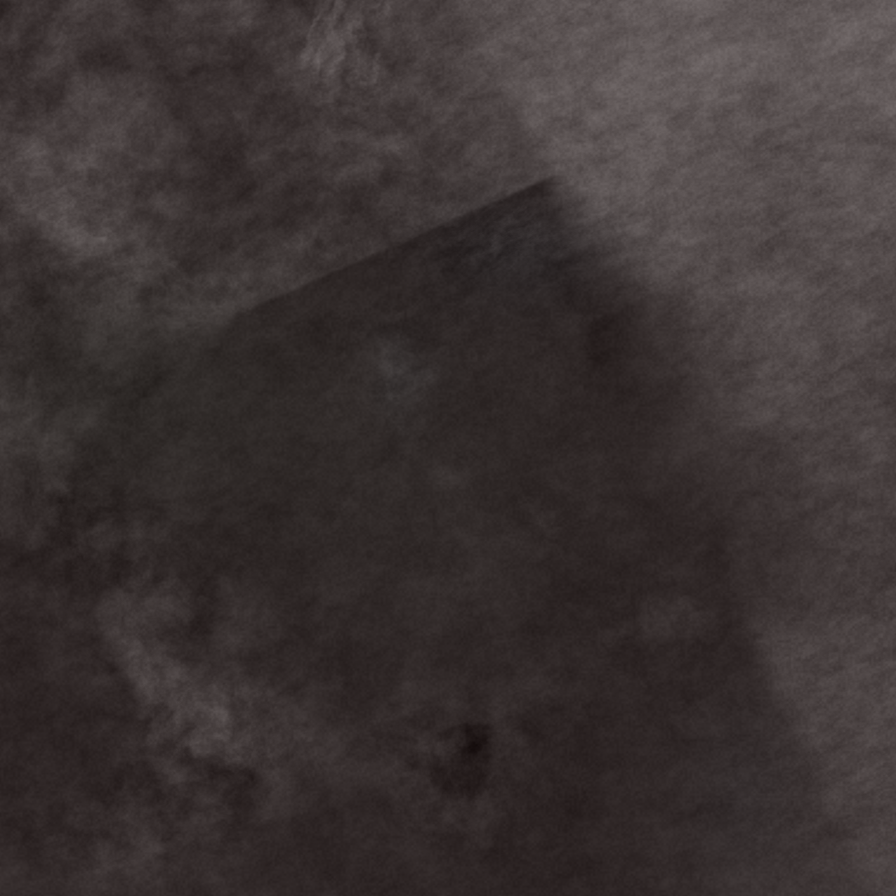
Write a Shadertoy shader that draws this texture.

```glsl
#define SHADOW 0.176
#define UPPER_LEFT 0.232
#define RIGHT_LOW 0.262
#define RIGHT_HIGH 0.365
#define CLOUD_SCALE 8.0
#define CLOUD_DEPTH 0.05
#define DETAIL_DEPTH 0.05
#define FIBRE_DEPTH 0.075
#define GRAIN_DEPTH 0.042
#define EDGE 0.003

float hash(vec2 p) {
    vec3 q = fract(p.xyx * 0.1031);
    q += dot(q, q.yzx + 33.33);
    return fract((q.x + q.y) * q.z);
}

float noise(vec2 p) {
    vec2 i = floor(p), f = fract(p);
    f = f * f * (3.0 - 2.0 * f);
    return mix(mix(hash(i), hash(i + vec2(1, 0)), f.x),
               mix(hash(i + vec2(0, 1)), hash(i + vec2(1, 1)), f.x), f.y);
}

// Centred on zero, with strong high octaves
float fbm(vec2 p) {
    float sum = 0.0, amp = 0.45;
    for (int i = 0; i < 6; i++) {
        sum += amp * (noise(p) - 0.5);
        p = mat2(1.6, 1.2, -1.2, 1.6) * p + 17.3;
        amp *= 0.58;
    }
    return sum;
}

// Soft elliptical patch
float glow(vec2 p, vec2 centre, vec2 radius) {
    vec2 d = (p - centre) / radius;
    return exp(-dot(d, d));
}

// Signed distance to a line with the given normal
float side(vec2 p, vec2 origin, vec2 normal) {
    return dot(p - origin, normalize(normal));
}

void mainImage(out vec4 fragColor, in vec2 fragCoord) {
    vec2 p = fragCoord / iResolution.xy;

    // Warped clouds and directional fibres
    vec2 warp = vec2(fbm(p * 10.0 + 3.0), fbm(p * 10.0 + 41.0));
    float cloud = fbm(p * CLOUD_SCALE + warp * 0.8 + 8.0);
    float detail = fbm(p * 30.0 + warp + 5.0);
    vec2 along = mat2(0.91, -0.41, 0.41, 0.91) * p + warp * 0.02;
    float fibre = fbm(along * vec2(45.0, 100.0));
    vec2 q = p + warp * 0.09;

    // Straight folds
    float ridge = side(p, vec2(0.61, 0.80), vec2(-0.40, 0.915));
    float beam = side(p, vec2(0.50, 1.0), vec2(0.88, 0.474));
    float corner = side(p, vec2(0.833, 0.29), vec2(0.904, 0.427));
    float shelf = side(p, vec2(0.664, 0.642), vec2(-0.42, 0.91));
    float sheen = side(p, vec2(0.64, 0.82), vec2(-0.40, 0.92));

    // Dark lower field with dusty patches
    float dust = glow(q, vec2(0.25, 0.19), vec2(0.10, 0.08))
               + 0.8 * glow(q, vec2(0.09, 0.43), vec2(0.07, 0.07))
               + 0.8 * glow(q, vec2(0.17, 0.31), vec2(0.08, 0.09))
               + 0.8 * glow(q, vec2(0.51, 0.15), vec2(0.09, 0.07))
               + 0.6 * glow(q, vec2(0.15, 0.07), vec2(0.12, 0.07));
    float flecks = glow(q, vec2(0.61, 0.43), vec2(0.015))
                 + 0.7 * glow(q, vec2(0.74, 0.31), vec2(0.035, 0.02))
                 + 0.4 * glow(q, vec2(0.52, 0.45), vec2(0.02));
    float streak = glow(along, vec2(0.638, 0.115), vec2(0.12, 0.025));
    float haze = glow(q, vec2(0.45, 0.59), vec2(0.035, 0.055));
    float lower = SHADOW + dust * (0.046 + 0.22 * cloud + 0.19 * detail)
                + flecks * (0.06 + 0.15 * detail) + 0.018 * streak
                + haze * (0.035 + 0.12 * detail)
                + 0.028 * smoothstep(0.3, 0.0, p.x) * smoothstep(0.2, 0.55, p.y)
                + glow(p, vec2(0.57, 0.74), vec2(0.10, 0.05)) * (0.02 + 0.10 * fibre);

    // Mottled upper left, crisp along the ridge towards the right
    float upper = UPPER_LEFT
                + 0.065 * glow(p, vec2(0.53, 0.90), vec2(0.12, 0.18))
                + 0.065 * glow(q, vec2(0.07, 0.78), vec2(0.10, 0.07))
                + 0.025 * glow(q, vec2(0.10, 0.97), vec2(0.12, 0.05))
                - 0.030 * glow(q, vec2(0.23, 0.84), vec2(0.08, 0.10));
    float calm = smoothstep(-0.13, -0.03, beam);
    upper += (1.0 - 0.85 * calm) * (cloud * 0.13 + detail * 0.11);
    float feather = mix(0.13, EDGE, smoothstep(0.08, 0.30, p.x));
    float value = mix(lower, upper, smoothstep(-feather, feather, ridge));

    // Brushed tuft near the top
    float tuft = glow(q, vec2(0.385, 0.96), vec2(0.06, 0.07));
    float strokes = noise(mat2(0.95, 0.3, -0.3, 0.95) * q * vec2(130.0, 30.0));
    value += tuft * (strokes * 0.16 - 0.035);

    // Pale right side: gentle beam above, broad fade below
    float right = mix(RIGHT_LOW, RIGHT_HIGH, smoothstep(0.35, 0.95, p.y));
    right += 0.015 * smoothstep(-0.02, 0.02, sheen) * smoothstep(0.62, 0.75, p.x);
    right -= 0.025 * glow(p, vec2(0.95, 0.83), vec2(0.14, 0.05));
    right += cloud * 0.035 + detail * 0.03;
    float low = smoothstep(0.86, 0.58, p.y);
    float fade = smoothstep(mix(-0.005, -0.06, low), mix(0.02, 0.14, low), beam);
    float top = smoothstep(0.78, 0.86, p.y);
    fade *= mix(1.0, mix(0.55, 1.0, smoothstep(0.0, 0.12, beam)), top);
    value = mix(value, right, fade);

    // Small shelf below the main ridge
    float shelfMask = smoothstep(0.64, 0.67, p.x) * smoothstep(0.79, 0.70, p.x);
    value -= 0.028 * shelfMask * smoothstep(EDGE, -EDGE, shelf)
           * smoothstep(-0.13, 0.0, shelf);

    // Light wedge in the lower right corner
    float wedge = smoothstep(-0.012, 0.025, corner) * smoothstep(0.38, 0.26, p.y);
    float foot = smoothstep(0.74, 0.92, p.x) * smoothstep(0.42, 0.10, p.y);
    value += 0.06 * foot;
    value = mix(value, 0.292 + 0.04 * cloud, wedge * 0.85);

    // Shared surface texture
    float light = smoothstep(0.16, 0.34, value);
    value += cloud * CLOUD_DEPTH + detail * DETAIL_DEPTH;
    value += fibre * FIBRE_DEPTH * (0.45 + light);
    float coarse = noise(p * 190.0 + 7.0) - 0.5;
    float fine = noise(p * 380.0) - 0.5;
    value += (coarse * 0.5 + fine) * GRAIN_DEPTH * (0.6 + 0.4 * light);

    // Warm rose-grey tint, cooler in the hazy patches
    vec3 colour = value + vec3(0.005, -0.027, -0.028);
    float olive = glow(p, vec2(0.12, 0.57), vec2(0.20, 0.14))
                + 0.6 * glow(p, vec2(0.42, 0.50), vec2(0.28, 0.24));
    colour += olive * vec3(-0.006, 0.005, -0.001);
    float cool = 0.6 * haze + glow(p, vec2(0.58, 0.72), vec2(0.10, 0.06))
               + 0.5 * glow(p, vec2(0.83, 0.11), vec2(0.06, 0.10));
    colour += cool * vec3(-0.009, 0.001, 0.006);
    fragColor = vec4(clamp(colour, 0.0, 1.0), 1.0);
}
```
